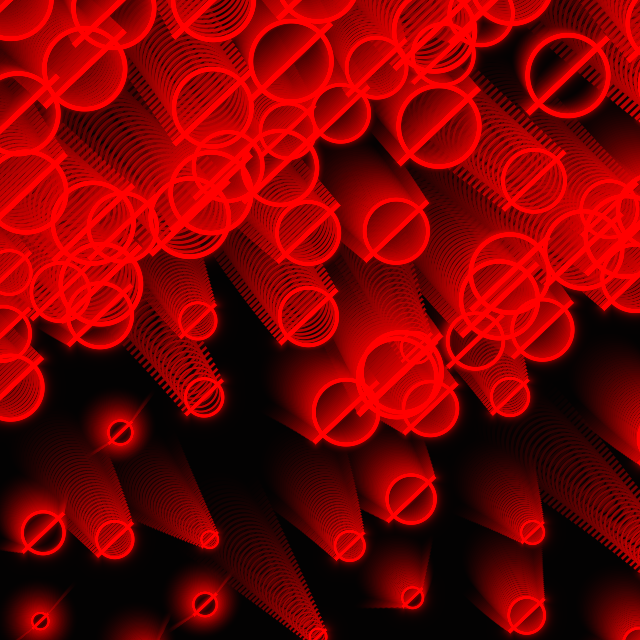
Write a WebGL 1 fragment shader that draws this pattern.

```glsl
precision highp float;
// Drifting rings, each crossed by a diagonal bar, glowing red on black.
// Every ring leaves a fading trail of thin earlier copies towards the upper left;
// slow rings blur into soft gradients, fast ones leave separate lines.

uniform vec2 u_resolution;

const int RING_COUNT = 69;
const int COPY_COUNT = 40;
const float FIRST_CHAIN = 12.0;
const float BOTH_CHAINS = 20.0;
const float GRID_SIZE = 7.0;
const float MAX_RADIUS = 0.063;
const float BAR_ANGLE = 0.76;
const float TRANSLUCENCY = 0.3;
const vec3 BACKGROUND = vec3(0.012, 0.008, 0.008);
const vec3 RED = vec3(1.0, 0.0, 0.0);

float hash(float id, float salt) {
  return fract(sin(id * 127.1 + salt * 311.7) * 43758.5);
}

vec2 hash2(float id, float salt) {
  return vec2(hash(id, salt), hash(id, salt + 0.37));
}

// Two loose diagonal chains, then a jittered grid over the whole canvas.
vec2 headPosition(float id) {
  vec2 jitter = hash2(id, 1.0) - 0.5;
  if (id < FIRST_CHAIN) {
    return mix(vec2(0.02, 0.5), vec2(0.73, 0.98), id / 11.0) + 0.07 * jitter;
  }
  if (id < BOTH_CHAINS) {
    return mix(vec2(0.6, 0.4), vec2(1.0, 0.7), (id - FIRST_CHAIN) / 7.0) + 0.07 * jitter;
  }
  float n = id - BOTH_CHAINS;
  vec2 cell = vec2(mod(n, GRID_SIZE), floor(n / GRID_SIZE));
  return (cell + 0.5 + 0.75 * jitter) / GRID_SIZE * 1.15 - 0.06;
}

// Chain rings are large; scattered ones get smaller towards the bottom.
float headRadius(float id, float height) {
  float size = hash(id, 2.0);
  if (id < BOTH_CHAINS) return mix(0.04, MAX_RADIUS, size);
  float growth = clamp(height * 1.3 - 0.05 + 0.7 * (size - 0.5), 0.0, 1.0);
  return mix(0.013, MAX_RADIUS, growth);
}

float boxDistance(vec2 p, vec2 halfSize) {
  vec2 d = abs(p) - halfSize;
  return length(max(d, 0.0)) + min(max(d.x, d.y), 0.0);
}

// Signed distance to the outline of a ring joined with its bar.
float barredRing(vec2 p, float radius, float halfWidth) {
  vec2 axis = vec2(cos(BAR_ANGLE), sin(BAR_ANGLE));
  vec2 local = vec2(dot(p, axis), dot(p, vec2(-axis.y, axis.x)));
  float ring = abs(length(p) - radius) - halfWidth;
  float bar = boxDistance(local, vec2(1.38 * radius, 1.15 * halfWidth));
  return min(ring, bar);
}

float strokeWidth(float radius) {
  return 0.0018 + 0.04 * radius;
}

float fill(float d, float pixel) {
  return 1.0 - smoothstep(-pixel, pixel, d);
}

// The newest ring with a faint halo.
float head(vec2 p, float radius, float pixel) {
  float d = barredRing(p, radius, strokeWidth(radius));
  return max(fill(d, pixel), 0.4 * exp(-max(d, 0.0) / 0.006));
}

// Older copies: wider, dimmer and bent slightly sideways with age.
float trail(vec2 p, vec2 direction, float radius, float reach, float bend, float pixel) {
  vec2 side = vec2(-direction.y, direction.x);
  float light = 0.0;
  for (int k = 1; k < COPY_COUNT; k++) {
    float age = float(k) / float(COPY_COUNT);
    vec2 offset = -direction * reach * age + side * bend * age * age;
    float r = mix(radius, max(radius, MAX_RADIUS), age);
    float d = barredRing(p - offset, r, 0.6 * strokeWidth(r));
    light = max(light, 0.84 * pow(1.0 - age, 1.7) * fill(d, pixel));
  }
  return light;
}

void main() {
  float scale = min(u_resolution.x, u_resolution.y);
  vec2 p = gl_FragCoord.xy / scale;
  float pixel = 0.7 / scale;
  float brightest = 0.0;
  float darkness = 1.0;

  for (int i = 0; i < RING_COUNT; i++) {
    float id = float(i);
    vec2 position = headPosition(id);
    float radius = headRadius(id, position.y);
    float angle = -0.9 + 0.6 * (hash(id, 3.0) - 0.5);
    vec2 direction = vec2(cos(angle), sin(angle));
    float reach = mix(0.006, 0.4, pow(hash(id, 4.0), 1.3));
    float bend = 0.2 * reach * (hash(id, 5.0) - 0.5);
    vec2 q = p - position;

    // Skip rings whose whole trail is out of range.
    if (length(q + 0.5 * direction * reach) > 0.5 * reach + 0.13) continue;
    float light = max(head(q, radius, pixel),
                      trail(q, direction, radius, reach, bend, pixel));
    brightest = max(brightest, light);
    darkness *= 1.0 - light;
  }
  // Mostly the brightest layer, with some light adding up where trails overlap.
  float glow = mix(brightest, 1.0 - darkness, TRANSLUCENCY);
  gl_FragColor = vec4(mix(BACKGROUND, RED, glow), 1.0);
}
```
